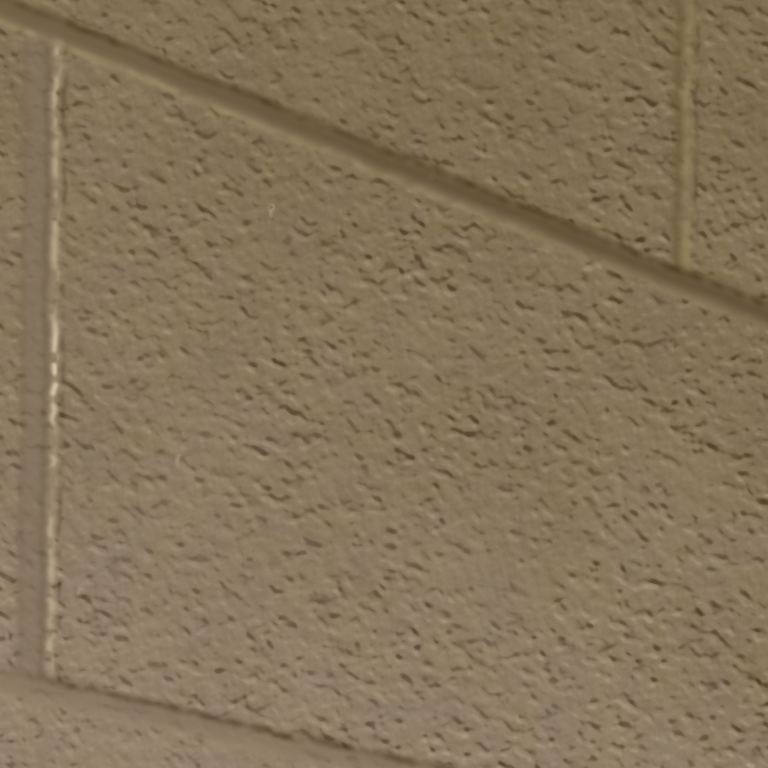
Give the GLSL for this texture, as a WebGL 1 fragment shader.

```glsl
precision highp float;
// Painted concrete block wall seen at a slant: converging bed joints split it
// into courses, upright joints alternate by half a block, and layered noise
// gives the pitted face, worn joint edges and warm uneven light.
uniform vec2 u_resolution;

float hash(vec2 p) {
  vec3 q = fract(p.xyx * vec3(0.1031, 0.103, 0.0973));
  q += dot(q, q.yzx + 33.33);
  return fract((q.x + q.y) * q.z);
}

float noise(vec2 p) {
  vec2 i = floor(p), f = fract(p);
  f *= f * (3.0 - 2.0 * f);
  return mix(mix(hash(i), hash(i + vec2(1, 0)), f.x),
             mix(hash(i + vec2(0, 1)), hash(i + vec2(1, 1)), f.x), f.y);
}

float fbm(vec2 p) {
  float sum = 0.0, amp = 0.5;
  for (int i = 0; i < 4; i++) {
    sum += amp * noise(p);
    p = mat2(1.6, 1.2, -1.2, 1.6) * p + 17.3;
    amp *= 0.5;
  }
  return sum;
}

// Soft line of half width w around c
float line(float x, float c, float w) {
  float t = (x - c) / w;
  return exp(-t * t);
}

// Soft-edged span from a to b
float span(float x, float a, float b, float soft) {
  return smoothstep(a - soft, a + soft, x) * (1.0 - smoothstep(b - soft, b + soft, x));
}

// Height of the rough face, its grain falling to the right
float bumps(vec2 p) {
  vec2 q = mat2(0.9, 0.43, -0.43, 0.9) * p;
  q += 0.005 * vec2(noise(p * 60.0), noise(p * 60.0 + 31.0));
  q = q * vec2(68.0, 104.0) + 150.0;
  return 0.6 * noise(q) + 0.4 * noise(mat2(1.5, 0.8, -0.8, 1.5) * q + 9.0);
}

void main() {
  vec2 p = gl_FragCoord.xy / u_resolution;
  float wobble = (fbm(p * 24.0 + 3.0) - 0.47) * 0.008;

  // Courses between the two converging bed joints
  float lower = 0.117 - 0.225 * p.x;
  float gap = 0.879 - 0.179 * p.x;
  float v = (p.y - lower) / gap;
  float course = floor(v);
  float bed = floor(v + 0.5);
  float upper = step(0.5, bed);
  float d = (v - bed) * gap * 0.94 + wobble;

  // Face colour: greyer below, more olive towards the upper right
  vec3 color = mix(vec3(0.583, 0.513, 0.432), vec3(0.498, 0.430, 0.315),
                   smoothstep(-0.2, 1.1, 0.35 * p.x + 0.75 * p.y));
  color += 0.04 * (fbm(p * 7.0 + 20.0) - 0.47);
  color += vec3(0.012, 0.006, -0.012) * (noise(p * 28.0 + 60.0) - 0.5);

  // Shallow shaded pits with lit rims, over a fine grain
  float face = 1.0 - mix(0.5, 0.8, upper) * span(d, -0.022, 0.014, 0.005);
  float height = bumps(p);
  float slope = height - bumps(p + vec2(0.002, 0.006));
  float rough = 0.65 + 0.6 * noise(p * 11.0 + 5.0) + 0.25 * (p.x - p.y);
  float pit = smoothstep(0.52, 0.9, 1.0 - height) * smoothstep(-0.15, 0.3, -slope);
  float rim = smoothstep(0.12, 0.5, slope);
  color += face * rough * (0.05 * slope + 0.035 * rim - vec3(0.125, 0.125, 0.115) * pit);
  color += face * 0.085 * (fbm(p * 80.0) - fbm(p * 80.0 + vec2(0.25, 0.5)));

  // Upright joints, shifted by half a block on every other course
  float shift = mod(course, 2.0);
  float x = p.x - 0.063 - 0.010 * p.y - 0.822 * shift;
  x = mod(x + 0.822, 1.644) - 0.822 + 0.6 * wobble;
  x += 0.004 * (noise(vec2(p.y * 90.0, 2.0)) - 0.5);
  float clear = smoothstep(0.004, 0.018, abs(d));
  float wear = smoothstep(0.2, 0.8, noise(vec2(p.y * 75.0, 4.0 + x * 90.0)));
  vec3 edgeLight = mix(vec3(0.72, 0.65, 0.53), vec3(0.57, 0.50, 0.34), shift);
  float left = mix(-0.040, -0.016, shift);
  float groove = span(x, left, -0.002, 0.006) * clear;
  color = mix(color, mix(vec3(0.505, 0.44, 0.36), vec3(0.49, 0.42, 0.29), shift), 0.65 * groove);
  color -= 0.02 * clear * line(x, left, 0.006);
  color -= 0.035 * clear * line(x, -0.010, 0.005);
  color -= 0.07 * clear * line(x, 0.013, 0.004) * (1.0 - wear);
  color = mix(color, edgeLight, clear * line(x, 0.002, 0.0055) * (0.2 + 0.65 * wear));
  float chip = line(p.y, 0.52, 0.07) * wear * (1.0 - shift);
  color = mix(color, vec3(0.88, 0.83, 0.72), 0.7 * chip * clear * line(x, 0.003, 0.004));

  // Bed joints: ragged shaded upper lip, rounded mortar, pale lower edge
  float ragged = 0.35 + 1.3 * noise(p * 75.0 + 8.0);
  vec3 mortar = mix(vec3(0.55, 0.48, 0.395), vec3(0.465, 0.395, 0.295), upper);
  color = mix(color, mortar, mix(0.45, 0.75, upper) * span(d, -0.017, 0.012, 0.007));
  float lip = mix(mix(0.4, 1.0, smoothstep(0.05, 0.09, p.x)), 0.75, upper);
  color -= 0.11 * lip * ragged * line(d, 0.010, 0.006);
  color -= mix(0.025, 0.075, upper * smoothstep(0.0, 0.7, p.x)) * line(d, -0.003, 0.009);
  float pale = mix(0.1, 0.6 - 0.45 * p.x, upper);
  color = mix(color, vec3(0.62, 0.545, 0.41), pale * ragged * line(d, -0.022, 0.006));

  // A few scattered pale chips
  vec2 cell = floor(p * 24.0), f = fract(p * 24.0) - 0.5;
  float fleck = step(0.985, hash(cell + 71.0)) * face;
  float spot = length(f * vec2(1.8, 1.0) + 0.4 * (noise(p * 130.0) - 0.5));
  color = mix(color, vec3(0.68, 0.62, 0.51), 0.5 * fleck * (1.0 - smoothstep(0.05, 0.26, spot)));

  gl_FragColor = vec4(clamp(color, 0.0, 1.0), 1.0);
}
```
